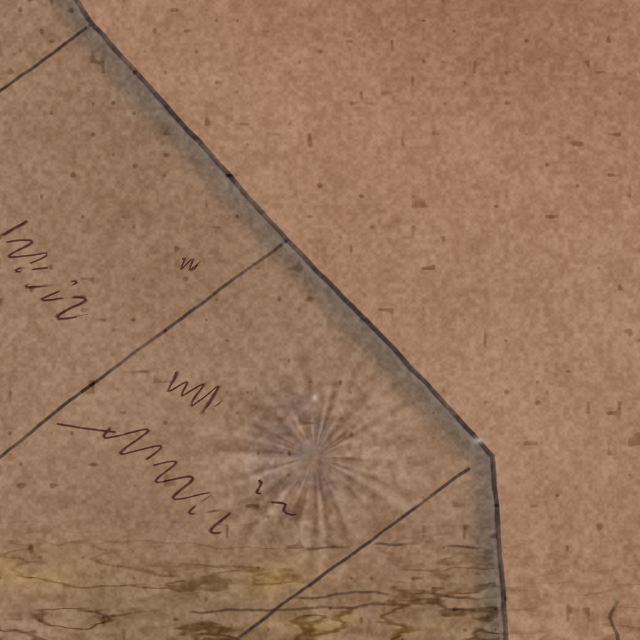
Reproduce this texture procedurally as a Shadertoy shader.

```glsl
// Weathered tan paper with a shaded ruled boundary, branch lines, ink scribbles and creases.

float hash(vec2 p) {
    vec3 q = fract(vec3(p.xyx) * 0.1031);
    q += dot(q, q.yzx + 33.33);
    return fract((q.x + q.y) * q.z);
}

float noise(vec2 p) {
    vec2 i = floor(p), f = fract(p);
    f = f * f * (3.0 - 2.0 * f);
    return mix(mix(hash(i), hash(i + vec2(1, 0)), f.x),
               mix(hash(i + vec2(0, 1)), hash(i + vec2(1, 1)), f.x), f.y);
}

float fbm(vec2 p) {
    float sum = 0.0, amp = 0.53;
    for (int i = 0; i < 4; i++) {
        sum += amp * noise(p);
        p = mat2(1.6, 1.2, -1.2, 1.6) * p + 17.3;
        amp *= 0.5;
    }
    return sum;
}

float segment(vec2 p, vec2 a, vec2 b) {
    vec2 d = b - a;
    return length(p - a - d * clamp(dot(p - a, d) / dot(d, d), 0.0, 1.0));
}

float stroke(float d, float halfWidth) {
    return 1.0 - smoothstep(halfWidth - 0.0015, halfWidth + 0.0015, d);
}

// Soft elliptical blot
float blot(vec2 p, vec2 centre, vec2 radius) {
    vec2 d = (p - centre) / radius;
    return exp(-dot(d, d));
}

// Abstract looping pen marks along the line from a to b
float scribble(vec2 p, vec2 a, vec2 b, float height, float waves) {
    float len = distance(a, b);
    vec2 axis = (b - a) / len;
    float across = dot(p - a, vec2(-axis.y, axis.x));
    float t = (dot(p - a, axis) - 0.45 * across) / len;
    float swell = height * (0.35 + noise(vec2(t * waves * 0.8, waves)));
    float phase = 6.2832 * waves * t + 2.0 * noise(vec2(t * 9.0, 3));
    float slope = swell * 6.2832 * waves / len * cos(phase);
    float d = abs(across - swell * sin(phase)) / sqrt(1.0 + slope * slope);
    float breaks = smoothstep(0.28, 0.5, noise(p * 48.0 + waves));
    return stroke(d, 0.0017) * stroke(abs(t - 0.5), 0.5) * breaks;
}

// Thin crack wandering around a height between two ends
float crack(vec2 p, float y, float x0, float x1) {
    float d = abs(p.y - y - 0.035 * (fbm(vec2(p.x * 9.0, y * 70.0)) - 0.5));
    float ends = smoothstep(x0, x0 + 0.04, p.x) * smoothstep(x1, x1 - 0.04, p.x);
    return stroke(d, 0.002) * ends * smoothstep(0.2, 0.55, noise(p * 28.0 + y * 90.0));
}

void mainImage(out vec4 fragColor, in vec2 fragCoord) {
    vec2 uv = fragCoord / iResolution.xy;
    vec2 p = uv + 0.0025 * (vec2(noise(uv * 38.0), noise(uv * 38.0 + 50.0)) - 0.5);

    // Boundary distance, positive on the inner left side
    vec2 edge[6] = vec2[6](vec2(0.1, 1.03), vec2(0.146, 0.961), vec2(0.449, 0.625),
        vec2(0.612, 0.458), vec2(0.77, 0.288), vec2(0.793, -0.02));
    float border = 9.0, borderX = 0.0;
    for (int i = 0; i < 5; i++) {
        vec2 a = edge[i], b = edge[i + 1];
        border = min(border, segment(p, a, b));
        if (p.y <= a.y && p.y > b.y) borderX = mix(a.x, b.x, (a.y - p.y) / (a.y - b.y));
    }
    float side = border * sign(borderX - p.x);
    float inside = smoothstep(-0.002, 0.002, side);

    // Paper tones and stains
    float cloud = fbm(uv * 5.0), mottle = fbm(uv * 24.0);
    vec3 col = mix(vec3(0.635, 0.485, 0.382), vec3(0.585, 0.457, 0.362), inside);
    col = mix(col, vec3(0.6, 0.425, 0.335), 0.75 * blot(uv, vec2(0.88, 1), vec2(0.3, 0.22)));
    col += 0.07 * (cloud - 0.5) + 0.05 * (mottle - 0.5);
    float low = smoothstep(0.24, 0.0, uv.y);
    col = mix(col, vec3(0.5, 0.4, 0.29), inside * low * smoothstep(0.3, 0.75, cloud) * 0.8);
    float ochre = blot(uv, vec2(0.05, 0.11), vec2(0.09, 0.035))
        + blot(uv, vec2(0.44, 0.1), vec2(0.06, 0.03)) + blot(uv, vec2(0.58, 0.02), vec2(0.14, 0.02));
    col = mix(col, vec3(0.66, 0.53, 0.34), 0.7 * ochre * smoothstep(0.25, 0.65, mottle));

    // Grey wash fading inward from the boundary
    float reach = 0.043 + 0.022 * (fbm(uv * 13.0) - 0.5);
    float wash = inside * smoothstep(reach * 1.25, reach * 0.45, side);
    col = mix(col, vec3(0.43, 0.375, 0.325) + 0.08 * (mottle - 0.5), 0.75 * wash);

    // Rubbed lilac smudge with creases fanning out
    vec2 d = uv - vec2(0.49, 0.285);
    float r = length(d), rub = blot(uv, vec2(0.47, 0.295), vec2(0.085, 0.1));
    col = mix(col, vec3(0.49, 0.415, 0.385), 0.75 * rub * smoothstep(0.2, 0.6, mottle));
    float fan = noise(d / max(r, 0.001) * 11.0 + r * 7.0 + 20.0) - 0.5;
    float fanMask = inside * smoothstep(0.23, 0.08, r) * smoothstep(0.01, 0.05, r);
    col += fanMask * (0.2 * fan + 0.1 * (noise(uv * vec2(75, 110)) - 0.5));
    float bruise = blot(uv, vec2(0.455, 0.2), vec2(0.022, 0.012)) + blot(uv, vec2(0.5, 0.24), vec2(0.012, 0.05));
    col = mix(col, vec3(0.33, 0.22, 0.19), 0.6 * bruise * mottle);

    // Wrinkles and cracks along the bottom
    float ridge = 1.0 - abs(2.0 * fbm(uv * vec2(9, 30)) - 1.0);
    col -= low * mix(0.06, 0.16, inside) * smoothstep(0.86, 1.0, ridge);
    col += low * 0.1 * (noise(uv * vec2(40, 75)) - 0.5);
    float cracks = crack(p, 0.045, 0.13, 0.8) + crack(p, 0.145, 0.46, 0.77) + crack(p, 0.07, 0.36, 0.8);
    cracks += stroke(abs(p.x - 0.95 - 0.03 * noise(vec2(p.y * 28.0, 4))), 0.003) * smoothstep(0.07, 0.045, p.y);
    col = mix(col, vec3(0.29, 0.22, 0.16), 0.65 * min(cracks, 1.0));

    // Ink scribbles running down to the right
    float ink = scribble(p, vec2(0.005, 0.645), vec2(0.125, 0.505), 0.025, 6.0)
        + scribble(p, vec2(0.26, 0.405), vec2(0.345, 0.37), 0.02, 4.0)
        + scribble(p, vec2(0.17, 0.345), vec2(0.36, 0.17), 0.023, 7.0)
        + scribble(p, vec2(0.395, 0.245), vec2(0.46, 0.195), 0.009, 3.0)
        + scribble(p, vec2(0.28, 0.59), vec2(0.31, 0.585), 0.006, 2.0)
        + stroke(segment(p, vec2(0.09, 0.337), vec2(0.18, 0.325)), 0.0015);
    col = mix(col, vec3(0.25, 0.14, 0.12), 0.85 * min(ink, 1.0));

    // Branch lines and the boundary with its pale inner rim
    float branch = min(segment(p, vec2(0.141, 0.961), vec2(-0.01, 0.85)),
        segment(p, vec2(0.732, 0.268), vec2(0.35, -0.012)));
    vec2 bend = vec2(0.111, 0.375);
    branch = min(branch, min(segment(p, edge[2], bend), segment(p, bend, vec2(-0.01, 0.278))));
    float wear = 0.65 + 0.35 * smoothstep(0.2, 0.6, noise(uv * 30.0));
    col = mix(col, vec3(0.25, 0.19, 0.17), 0.85 * wear * stroke(branch, 0.0024));
    col = mix(col, vec3(0.48, 0.42, 0.4), 0.6 * stroke(abs(side - 0.0075), 0.0025));
    col = mix(col, vec3(0.25, 0.2, 0.19), 0.9 * wear * stroke(border, 0.0037));
    float chips = blot(uv, vec2(0.748, 0.312), vec2(0.008, 0.005)) + blot(uv, vec2(0.492, 0.378), vec2(0.006));
    col = mix(col, vec3(0.76, 0.7, 0.64), 0.8 * chips);

    // Paper grain and dark flecks
    float grain = mix(noise(uv * 130.0), noise(uv * 260.0), 0.4);
    col += 0.13 * (grain - 0.5) - 0.12 * smoothstep(0.88, 0.98, noise(uv * 62.0));
    fragColor = vec4(clamp(col, 0.0, 1.0), 1);
}
```
